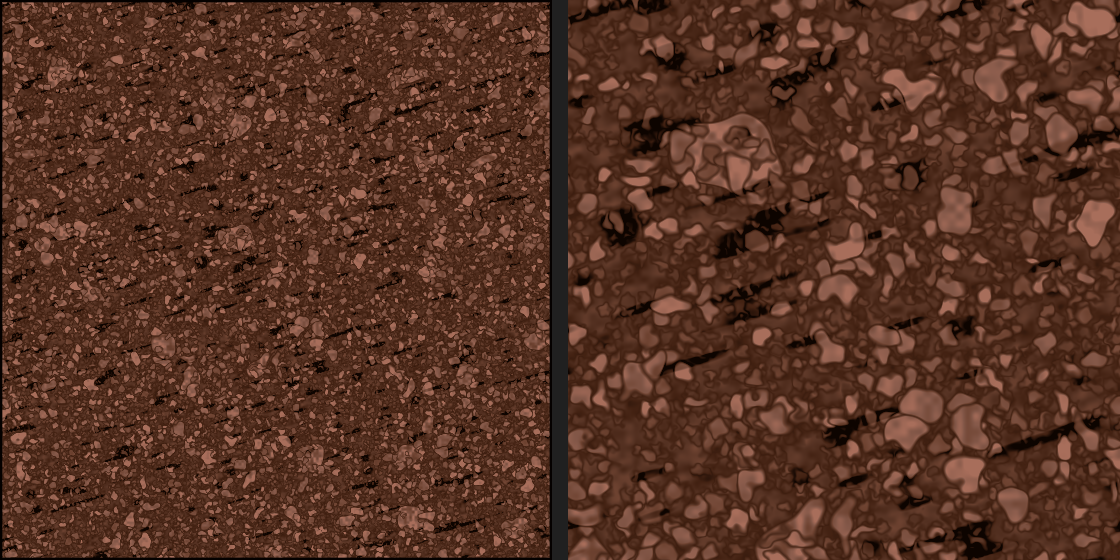
Left: the whole. Right: its middle third, enlarged.
Give the GLSL for this texture, as a WebGL 2 fragment shader.

```glsl
#version 300 es
precision highp float;

uniform vec2 u_resolution;
out vec4 outColor;

// Lengths are fractions of the canvas height.
#define BORDER 0.0042
#define EDGE 0.0012
#define RIM 0.0019
#define RIM_TONE 0.17
#define GROUND_TONE 0.39
#define GROUND_CONTRAST 0.55
#define CRACK_DEPTH 0.30
#define STREAK_ANGLE 0.30
#define ROUGHNESS 0.55

const vec3 RAMP[6] = vec3[6](
    vec3(0.05, 0.015, 0.0), vec3(0.26, 0.13, 0.07), vec3(0.34, 0.20, 0.14),
    vec3(0.43, 0.26, 0.19), vec3(0.51, 0.34, 0.28), vec3(0.66, 0.43, 0.355));

// Four random values per lattice point and seed
vec4 hash4(vec2 cell, float seed) {
    uvec4 v = uvec4(ivec4(ivec2(cell), int(seed), 17)) * 1664525u + 1013904223u;
    for (int i = 0; i < 2; i++) {
        v.x += v.y * v.w; v.y += v.z * v.x;
        v.z += v.x * v.y; v.w += v.y * v.z;
        v ^= v >> 16u;
    }
    return vec4(v >> 8u) / 16777216.0;
}

// Smooth value noise, two channels
vec2 noise2(vec2 p, float seed) {
    vec2 i = floor(p), f = fract(p);
    f = f * f * (3.0 - 2.0 * f);
    vec2 low = mix(hash4(i, seed).xy, hash4(i + vec2(1, 0), seed).xy, f.x);
    vec2 high = mix(hash4(i + vec2(0, 1), seed).xy, hash4(i + vec2(1, 1), seed).xy, f.x);
    return mix(low, high, f.y);
}

mat2 rotation(float a) {
    float c = cos(a), s = sin(a);
    return mat2(c, -s, s, c);
}

// Lays one size class of rough, dark-rimmed grains over the tone
float addGrains(float tone, vec2 uv, float cells, float density,
                vec2 toneRange, float mottle, float seed) {
    vec2 p = uv * cells;
    p += (noise2(p * 2.3, seed + 50.0) - 0.5) * ROUGHNESS;
    vec2 home = floor(p);
    float speckle = noise2(uv * 210.0, seed + 70.0).x - 0.5;
    for (int y = -1; y <= 1; y++) {
        for (int x = -1; x <= 1; x++) {
            vec2 cell = home + vec2(x, y);
            vec4 place = hash4(cell, seed);
            vec4 form = hash4(cell, seed + 20.0);
            if (place.z > density) continue;
            vec2 center = cell + 0.5 + (place.xy - 0.5) * 0.75;
            float angle = STREAK_ANGLE + (form.x - 0.5) * 3.14159;
            float stretch = mix(1.0, 1.5, form.y * form.y);
            vec2 axes = mix(0.25, 0.45, form.z) * vec2(stretch, 1.0 / stretch);
            vec2 q = rotation(angle) * (p - center);
            float d = (length(q / axes) - 1.0) * axes.y / cells;
            float rim = 1.0 - smoothstep(RIM - EDGE, RIM + EDGE, d);
            float body = 1.0 - smoothstep(-EDGE, EDGE, d);
            float grainTone = mix(toneRange.x, toneRange.y, form.w) + speckle * mottle;
            tone = mix(tone, RIM_TONE, rim * 0.8);
            tone = mix(tone, grainTone, body);
        }
    }
    return tone;
}

vec3 toneColor(float tone) {
    vec3 color = RAMP[0];
    for (int i = 1; i < 6; i++)
        color = mix(color, RAMP[i], clamp(tone * 5.0 - float(i - 1), 0.0, 1.0));
    return color;
}

void main() {
    vec2 uv = gl_FragCoord.xy / u_resolution.y;
    vec2 streak = rotation(STREAK_ANGLE) * uv;

    // Fine, streaky ground mass
    float ground = 0.6 * noise2(streak * vec2(95.0, 190.0), 1.0).x
                 + 0.4 * noise2(uv * 230.0, 2.0).x;
    float tone = GROUND_TONE + (ground - 0.5) * GROUND_CONTRAST;

    // Grains from coarse clumps to fine crumbs
    tone = addGrains(tone, uv, 136.0, 0.62, vec2(0.36, 0.70), 0.15, 3.0);
    tone = addGrains(tone, uv, 20.0, 0.10, vec2(0.70, 0.88), 0.55, 4.0);
    tone = addGrains(tone, uv, 76.0, 0.52, vec2(0.62, 1.02), 0.20, 5.0);
    tone = addGrains(tone, uv, 40.0, 0.17, vec2(0.74, 1.02), 0.30, 6.0);

    // Short dark cracks along the streaks
    float crack = noise2(streak * vec2(34.0, 125.0), 9.0).x;
    tone -= CRACK_DEPTH * smoothstep(0.76, 0.92, crack);

    // Dark frame
    vec2 inset = min(uv, u_resolution / u_resolution.y - uv);
    float frame = 1.0 - smoothstep(BORDER - EDGE, BORDER + EDGE, min(inset.x, inset.y));
    vec3 color = mix(toneColor(tone), vec3(0.02, 0.005, 0.0), frame);
    outColor = vec4(color, 1.0);
}
```
